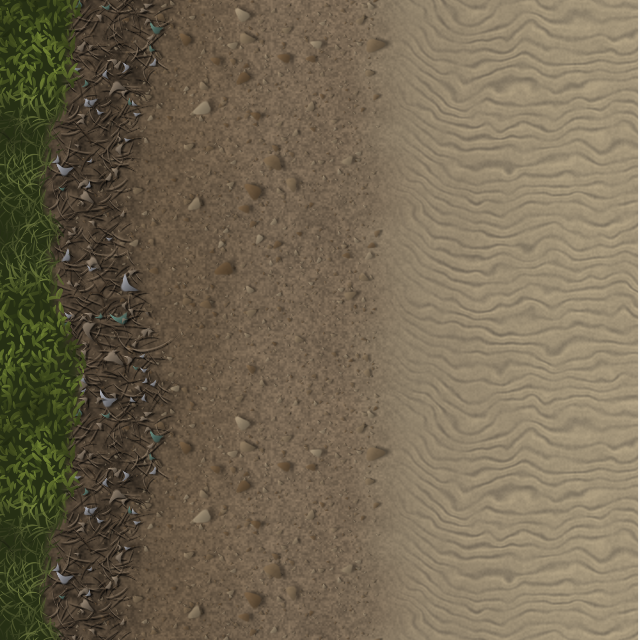
This texture is drawn by a Shadertoy shader. Its source:

```glsl
// Shoreline ground seen from above: grass, twiggy debris, pebbly soil, rippled sand.
// Bands run left to right and repeat vertically. Wrapped noise colours the ground;
// one scatter function lays down leaves, twigs, litter and stones.
const float PERIOD = 0.638;   // height of one vertical repeat
const float TAU = 6.2831853;

struct Kind {
    float cells, seed;          // cells per repeat
    vec2 size, turn, band;      // half size in cells, angle and spread, range of x
    float bend, rough, density;
};

vec3 hash3(vec2 cell, float seed) {
    vec3 p = fract(vec3(cell.xyx + seed * 3.17) * vec3(0.1031, 0.1030, 0.0973));
    p += dot(p, p.yxz + 33.33);
    return fract((p.xxy + p.yzz) * p.zyx);
}
float noise(vec2 q, vec2 freq, float seed) {
    vec2 g = q * freq, c = floor(g), f = g - c;
    f = f * f * (3.0 - 2.0 * f);
    float y0 = mod(c.y, freq.y), y1 = mod(c.y + 1.0, freq.y);
    float a = mix(hash3(vec2(c.x, y0), seed).x, hash3(vec2(c.x + 1.0, y0), seed).x, f.x);
    float b = mix(hash3(vec2(c.x, y1), seed).x, hash3(vec2(c.x + 1.0, y1), seed).x, f.x);
    return mix(a, b, f.y);
}

// Random bent, lumpy ellipses: coverage, tone, relief toward the light
vec3 scatter(vec2 q, Kind k, float blur) {
    vec2 g = q * k.cells, cell = floor(g);
    float soft = blur + 0.6 * k.cells / (PERIOD * iResolution.y);
    vec3 best = vec3(0.0);
    for (int n = 0; n < 9; n++) {
        vec2 id = cell + vec2(n % 3 - 1, n / 3 - 1);
        vec2 wrapped = vec2(id.x, mod(id.y, k.cells));
        vec3 r = hash3(wrapped, k.seed), s = hash3(wrapped, k.seed + 7.3);
        float x = (id.x + r.x) / k.cells * PERIOD;
        if (s.x > k.density || x < k.band.x || x > k.band.y) continue;
        vec2 off = g - id - r.xy;
        float a = k.turn.x + k.turn.y * (r.z - 0.5);
        vec2 l = mat2(cos(a), -sin(a), sin(a), cos(a)) * off;
        l.y += k.bend * (s.y - 0.5) * l.x * l.x;
        vec2 size = k.size * mix(0.5, 1.0, s.z), u = l / size;
        float e = length(u);
        float lump = 1.0 + k.rough * cos(3.0 * atan(u.y, u.x + 0.0001) + TAU * s.y);
        float d = e * (e * lump - 1.0) / max(length(u / size), 0.0001);
        float cover = 1.0 - smoothstep(-soft, soft, d);
        if (cover > best.x) best = vec3(cover, s.y, dot(off, vec2(-0.7)) / size.x);
    }
    return best;
}

vec3 groundColor(float x, float debrisEdge) {
    vec3 c = mix(vec3(0.28, 0.235, 0.185), vec3(0.405, 0.34, 0.265),
                 smoothstep(debrisEdge - 0.05, debrisEdge + 0.06, x));
    c = mix(c, vec3(0.455, 0.39, 0.315), smoothstep(0.26, 0.46, x));
    c = mix(c, vec3(0.56, 0.505, 0.415), smoothstep(0.52, 0.68, x));
    return mix(c, vec3(0.61, 0.555, 0.455), smoothstep(0.66, 0.9, x));
}

// Short broken ridges, sharper on their shaded side
vec3 sandRipples(vec2 q, float x) {
    float warp = 1.5 * noise(q, vec2(8.0, 7.0), 2.0) + 1.3 * noise(q, vec2(17.0, 16.0), 3.0)
               + 0.5 * noise(q, vec2(36.0, 40.0), 5.0);
    float phase = TAU * (33.0 * q.y + warp - 5.0 * smoothstep(0.56, 0.74, x) + 3.0 * max(x - 0.74, 0.0));
    float wave = 0.65 * sin(phase) + 0.35 * sin(2.0 * phase + 0.9);
    float breaks = mix(0.25, 1.5, noise(q, vec2(24.0, 38.0), 4.0));
    return wave * breaks * smoothstep(0.57, 0.72, x) * vec3(0.078, 0.07, 0.052);
}

vec3 addStones(vec3 col, vec2 q, Kind k, float strength) {
    col *= 1.0 - 0.42 * strength * scatter(q - vec2(0.15, -0.03) / k.cells, k, 0.07).x;
    vec3 m = scatter(q, k, 0.02);
    vec3 stone = mix(vec3(0.40, 0.31, 0.21), vec3(0.62, 0.56, 0.46), m.y);
    return mix(col, stone * (0.93 + 0.22 * m.z), m.x * strength);
}

vec3 addDebris(vec3 col, vec2 q, vec2 band) {
    for (int n = 0; n < 6; n++) {
        float f = float(n);
        Kind twig = Kind(10.0 + 4.0 * f, 20.0 + f, vec2(0.65, 0.02 + 0.008 * f), vec2(0.1, 2.6), band, 1.0, 0.0, 0.75);
        col *= 1.0 - 0.5 * scatter(q - vec2(0.002, 0.005), twig, 0.02).x;
        vec3 m = scatter(q, twig, 0.0);
        col = mix(col, mix(vec3(0.24, 0.19, 0.14), vec3(0.53, 0.46, 0.38), m.y), 0.65 * m.x);
    }
    for (int n = 0; n < 2; n++) {
        float f = float(n);
        Kind litter = Kind(19.0 + 21.0 * f, 41.0 + f, vec2(0.4, 0.2), vec2(0.0, 3.0), band, 3.0, 0.28, 0.24);
        col *= 1.0 - 0.5 * scatter(q - vec2(0.006, 0.003), litter, 0.08).x;
        vec3 m = scatter(q, litter, 0.02);
        vec3 tint = mix(vec3(0.55, 0.49, 0.42), vec3(0.58, 0.59, 0.62), step(0.6, m.y));
        tint = mix(tint, vec3(0.33, 0.46, 0.42), step(0.88, m.y));
        col = mix(col, tint * (0.9 + 0.3 * m.z), m.x * 0.85);
    }
    return col;
}

vec3 addGrass(vec3 col, vec2 q, float x, float edge) {
    float leafy = smoothstep(-0.6, 0.3, cos(TAU * (q.y + 0.03)));
    float light = 0.6 + 0.7 * noise(q, vec2(11.0, 12.0), 6.0);
    edge += 0.035 * (noise(q, vec2(16.0), 7.0) - 0.5);
    col = mix(col, vec3(0.15, 0.185, 0.08), 1.0 - smoothstep(edge - 0.025, edge, x));
    for (int n = 0; n < 5; n++) {
        float f = float(n);
        Kind leaf = Kind(26.0 + 4.0 * f, 50.0 + f, mix(vec2(0.95, 0.08), vec2(0.55, 0.17), leafy),
                         vec2(1.8, 2.6), vec2(-0.1, edge), 0.9, 0.0, 0.8);
        vec3 m = scatter(q, leaf, 0.0);
        vec3 green = mix(vec3(0.15, 0.19, 0.07), vec3(0.42, 0.48, 0.19), m.y * 0.75 + 0.06 * f);
        col = mix(col, mix(green * vec3(0.95, 0.9, 1.2), green, leafy) * (light + 0.1 * m.z), 0.85 * m.x);
    }
    return col;
}

void mainImage(out vec4 fragColor, in vec2 fragCoord) {
    vec2 uv = fragCoord / iResolution.xy, q = vec2(uv.x, 1.0 - uv.y) / PERIOD;
    float sway = cos(TAU * q.y);
    float grassEdge = 0.106 + 0.016 * sway, debrisEdge = 0.225 + 0.03 * sway;
    float sand = smoothstep(0.52, 0.66, uv.x);
    float litterZone = 1.0 - smoothstep(debrisEdge - 0.03, debrisEdge + 0.04, uv.x);
    // Ground, mottling and grain
    float blotch = noise(q, vec2(6.0, 7.0), 10.0) + 0.6 * noise(q, vec2(21.0), 11.0) - 0.8;
    float grain = noise(q, vec2(120.0), 12.0) + 1.2 * noise(q, vec2(230.0), 13.0) - 1.1;
    float clods = noise(q, vec2(65.0), 15.0) - 0.5;
    vec3 col = groundColor(uv.x + 0.035 * (noise(q, vec2(12.0), 14.0) - 0.5), debrisEdge);
    col *= 1.0 + blotch * mix(0.08, 0.03, sand) + grain * mix(0.19, 0.05, sand) + clods * mix(0.06, 0.6, litterZone) * (1.0 - sand);
    col += sandRipples(q, uv.x);
    // Pebbles from fine to large
    for (int n = 0; n < 4; n++) {
        float f = float(n);
        Kind pebble = Kind(floor(72.0 / exp2(0.8 * f)), 30.0 + f, vec2(0.29, 0.19), vec2(0.1, 2.4),
                           vec2(0.12 + 0.04 * f, 0.59), 0.5, 0.16, 0.27 - 0.04 * f);
        col = addStones(col, q, pebble, 0.6 + 0.08 * f);
    }
    col = addDebris(col, q, vec2(grassEdge - 0.01, debrisEdge));
    col = addGrass(col, q, uv.x, grassEdge);
    // Pale right margin
    fragColor = vec4(clamp(mix(col, vec3(0.97), smoothstep(0.996, 0.998, uv.x)), 0.0, 1.0), 1.0);
}
```
